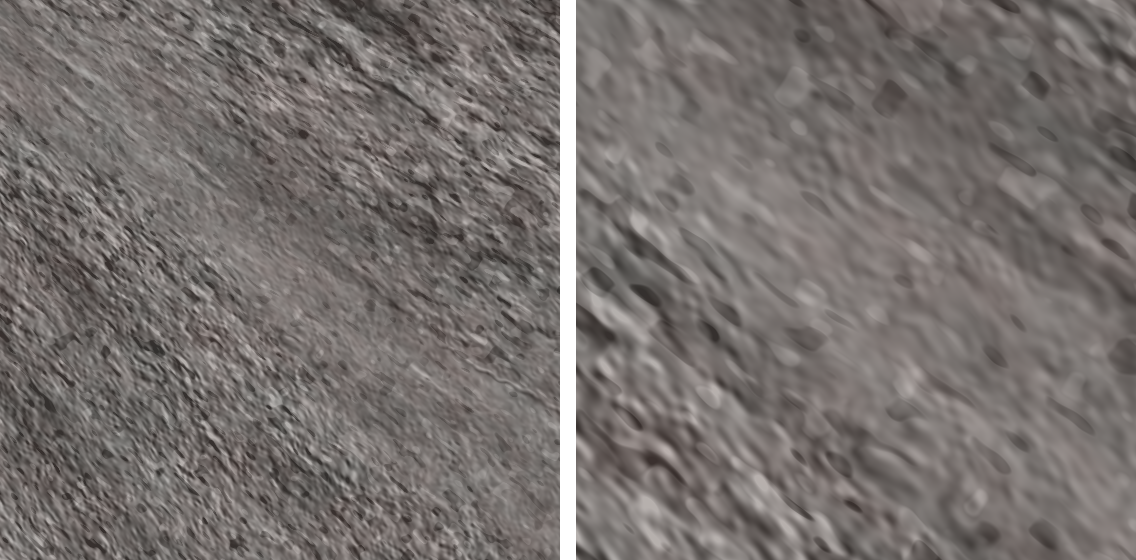
Left, the full canvas; right, a detail of the centre.
Write a WebGL 1 fragment shader that draws this texture.

```glsl
precision highp float;
uniform vec2 u_resolution;

float hash(vec2 p) {
  vec3 h = fract(p.xyx * 0.1031);
  h += dot(h, h.yzx + 33.33);
  return fract((h.x + h.y) * h.z);
}

float noise(vec2 p) {
  vec2 cell = floor(p), f = fract(p);
  f = f * f * (3.0 - 2.0 * f);
  return mix(mix(hash(cell), hash(cell + vec2(1, 0)), f.x),
             mix(hash(cell + vec2(0, 1)), hash(cell + vec2(1, 1)), f.x), f.y);
}

vec2 turn(vec2 p, float angle) {
  float c = cos(angle), s = sin(angle);
  return vec2(c * p.x - s * p.y, s * p.x + c * p.y);
}

// Height of the stone: chips stretched along the x axis
float height(vec2 q) {
  float sum = 0.0, scale = 1.0;
  for (int i = 0; i < 3; i++) {
    vec2 chip = turn(q, 0.2 * float(i) - 0.22) * vec2(25.0, 56.0) * scale;
    sum += (i == 1 ? 0.42 : 0.3) * noise(chip + 37.0 * float(i));
    scale *= 1.95;
  }
  return sum;
}

// Long ledges: x is the dark crack, y the pale lip above it
vec2 ledges(vec2 q) {
  vec2 result = vec2(0.0);
  float wobble = 0.014 * (noise(q * vec2(11.0, 20.0)) - 0.5)
               + 0.008 * (noise(q * vec2(50.0, 80.0)) - 0.5);
  for (int i = 0; i < 22; i++) {
    float id = float(i);
    vec2 center = vec2(hash(vec2(id, 3.0)) * 1.1 - 0.55,
                       0.55 - 0.8 * hash(vec2(id, 8.0)));
    vec2 d = turn(q - center, 0.16 * (hash(vec2(id, 5.0)) - 0.5));
    float reach = mix(0.1, 0.34, hash(vec2(id, 11.0)));
    float width = mix(0.002, 0.005, hash(vec2(id, 17.0)));
    float fade = 1.0 - smoothstep(0.2, 1.0, abs(d.x) / reach);
    float y = (d.y + wobble) / width;
    result += fade * vec2(exp(-y * y), exp(-(y - 2.2) * (y - 2.2)));
  }
  return min(result, 1.0);
}

void main() {
  vec2 p = (gl_FragCoord.xy - 0.5 * u_resolution) / min(u_resolution.x, u_resolution.y);

  // Grain runs down to the right, flatter toward the upper right
  float across = dot(p, vec2(0.64, 0.77));
  float upper = smoothstep(0.0, 0.3, across);
  vec2 q = turn(p, mix(0.78, 0.56, smoothstep(-0.5, 0.5, across)));
  vec2 warped = q + 0.009 * (vec2(noise(p * 19.0), noise(p * 19.0 + 51.0)) - 0.5)
              + 0.0018 * (vec2(noise(p * 90.0 + 9.0), noise(p * 90.0 + 33.0)) - 0.5);

  // A worn smooth band crosses the rough stone
  float drift = noise(q * vec2(4.0, 9.0) + 7.0) - 0.5;
  float band = abs(q.y - 0.05 + 0.13 * drift);
  float rough = mix(0.38, 1.0, smoothstep(0.05, 0.17, band));
  rough *= 0.65 + 0.7 * noise(q * vec2(9.0, 21.0) + 90.0);

  // Side light on the relief, with pigment streaks in the chips
  float relief = height(warped) - height(warped + vec2(0.0025, 0.004));
  float tone = 0.432 + mix(0.68, 0.46, upper) * rough * relief;
  tone += mix(0.1, 0.22, upper) * rough * (noise(warped * vec2(36.0, 125.0) + 210.0) - 0.5);

  // Broad stains, streaks and fine grain
  tone += 0.035 * (1.0 - smoothstep(0.02, 0.2, band)) - 0.012;
  tone += 0.13 * (noise(q * vec2(3.0, 8.0) + 20.0) - 0.5);
  tone += 0.12 * (noise(warped * vec2(10.0, 36.0) + 60.0) - 0.5);
  tone += 0.09 * (noise(warped * vec2(110.0, 200.0) + 130.0) - 0.5);

  // Sparse dark pits and pale chips; chips gather along the band's rims
  float rim = exp(-pow((band - 0.17) / 0.045, 2.0));
  float pits = smoothstep(0.72, 0.84, noise(warped * vec2(44.0, 125.0) + 300.0));
  float chips = smoothstep(0.74 - 0.12 * rim, 0.88 - 0.1 * rim,
                           noise(warped * vec2(50.0, 115.0) + 400.0));
  tone += (0.4 + 0.6 * rough) * (0.11 * chips - 0.14 * pits);

  // Broken cracks and lit lips, with dark flakes toward the upper edge
  vec2 ledge = ledges(q);
  ledge.x *= smoothstep(0.3, 0.62, noise(q * vec2(17.0, 34.0) + 12.0)) * mix(0.5, 1.0, upper);
  ledge.y *= smoothstep(0.25, 0.6, noise(q * vec2(26.0, 40.0) + 45.0));
  tone += 0.12 * ledge.y - 0.17 * ledge.x;
  float flakes = smoothstep(0.66, 0.8, noise(warped * vec2(7.0, 30.0) + 500.0));
  flakes *= 0.5 + noise(warped * vec2(40.0, 110.0) + 610.0);
  tone -= 0.12 * flakes * smoothstep(0.12, 0.4, across);
  tone = clamp(tone, 0.19, 0.69);

  // Warm grey, drifting between brown and neutral
  float warmth = 0.022 + 0.02 * (noise(p * 9.0 + 40.0) - 0.5)
               + 0.018 * (noise(warped * vec2(28.0, 50.0) + 77.0) - 0.5);
  gl_FragColor = vec4(tone + warmth, tone, tone - 0.01, 1.0);
}
```
